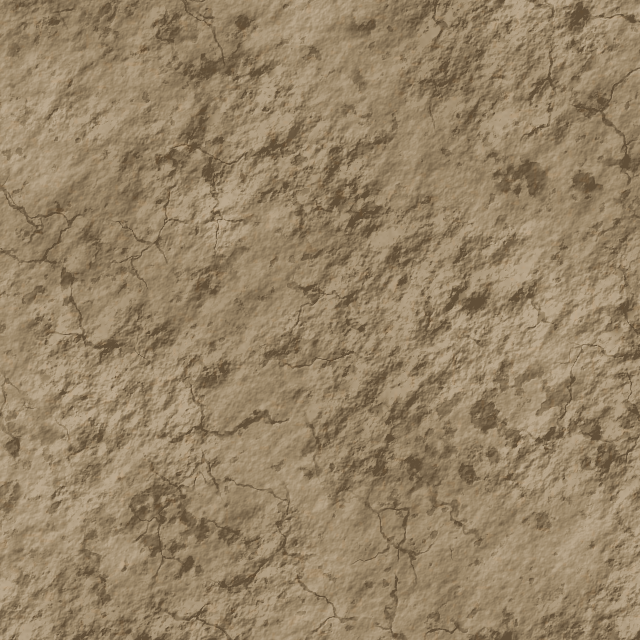
Give the GLSL for this texture, as a Shadertoy shader.

```glsl
// Dry, crusted earth with crumbly relief, dark pits and short broken cracks

float hash(vec2 p) {
    vec3 a = fract(vec3(p.xyx) * 0.1031);
    a += dot(a, a.yzx + 33.33);
    return fract((a.x + a.y) * a.z);
}

float noise(vec2 p) {
    vec2 cell = floor(p), f = fract(p);
    f = f * f * (3.0 - 2.0 * f);
    return mix(mix(hash(cell), hash(cell + vec2(1, 0)), f.x),
               mix(hash(cell + vec2(0, 1)), hash(cell + 1.0), f.x), f.y);
}

float fbm(vec2 p) {
    float sum = 0.0, amp = 0.5;
    for (int i = 0; i < 5; i++) {
        sum += amp * noise(p);
        p = mat2(0.8, 0.6, -0.6, 0.8) * p * 2.0 + 17.3;
        amp *= 0.5;
    }
    return sum;
}

// Stretch the ground slightly along the rising diagonal
vec2 grain(vec2 p) {
    return vec2((p.x + p.y) * 0.6, (p.y - p.x) * 0.75) + 9.0;
}

vec2 cellPoint(vec2 cell) {
    return cell + 0.1 + 0.8 * vec2(hash(cell + 41.0), hash(cell + 97.0));
}

// Distance to the nearest border between Voronoi cells
float cellEdge(vec2 p) {
    vec2 base = floor(p), nearest = vec2(0);
    float best = 9.0, edge = 9.0;
    for (int k = 0; k < 9; k++) {
        vec2 r = cellPoint(base + vec2(k % 3 - 1, k / 3 - 1)) - p;
        if (dot(r, r) < best) {
            best = dot(r, r);
            nearest = r;
        }
    }
    for (int k = 0; k < 25; k++) {
        vec2 r = cellPoint(base + vec2(k % 5 - 2, k / 5 - 2)) - p;
        vec2 gap = r - nearest;
        if (dot(gap, gap) > 0.0001)
            edge = min(edge, dot(0.5 * (r + nearest), normalize(gap)));
    }
    return edge;
}

// Jagged cracks, broken into short runs of uneven width
float cracks(vec2 p, float scale, float width) {
    vec2 warp = vec2(fbm(p * 22.0 + 3.0), fbm(p * 22.0 + 61.0)) - 0.5;
    float edge = cellEdge(p * scale + warp * 0.075 * scale + 5.0) / scale;
    float w = width * (0.45 + noise(p * 60.0));
    float present = smoothstep(0.55, 0.72, noise(p * 6.0 + scale));
    present *= smoothstep(0.2, 0.5, noise(p * 26.0 + 33.0));
    return present * (1.0 - smoothstep(0.2 * w, w, edge));
}

float allCracks(vec2 p) {
    return max(cracks(p, 6.0, 0.0055), 0.8 * cracks(p + 2.0, 9.0, 0.0042));
}

// Clusters of ragged dark hollows, with loose crumbs between them
float pits(vec2 p) {
    vec2 g = grain(p);
    float cluster = smoothstep(0.49, 0.66, fbm(g * 11.0 + 30.0));
    float ragged = smoothstep(0.47, 0.62, fbm(g * 52.0 + 70.0));
    float crumbs = smoothstep(0.63, 0.76, fbm(g * 65.0 + 15.0));
    return max(cluster * ragged, 0.7 * crumbs);
}

float height(vec2 p) {
    return fbm(grain(p) * 26.0) - 0.03 * allCracks(p) - 0.045 * pits(p);
}

void mainImage(out vec4 fragColor, in vec2 fragCoord) {
    vec2 p = fragCoord / iResolution.y;

    // Relief lit from the upper left
    vec2 toLight = vec2(-0.0015, 0.0015);
    float slope = (height(p) - height(p + toLight)) / 0.0021;
    float rough = 0.6 + 0.8 * smoothstep(0.38, 0.62, fbm(p * 7.0 + 12.0));
    float relief = clamp(slope * 0.0062 * rough, -0.2, 0.085);

    // Broad stains, fine grit, hollows and cracks
    float tone = 0.018 + relief;
    tone += 0.25 * (fbm(p * 6.0 + 50.0) - 0.485);
    tone += 0.05 * (noise(p * 210.0) - 0.5);
    tone -= 0.17 * pits(p) + 0.17 * allCracks(p);

    // Dark soil to ochre to pale dust
    vec3 soil = vec3(0.38, 0.31, 0.22);
    vec3 ochre = vec3(0.61, 0.53, 0.41);
    vec3 dust = vec3(0.73, 0.66, 0.56);
    vec3 color = mix(soil, ochre, clamp(1.0 + tone / 0.22, 0.0, 1.0));
    color = mix(color, dust, clamp(tone / 0.15, 0.0, 1.0));

    // Faint rusty flecks
    float rust = smoothstep(0.75, 0.98, noise(p * 110.0 + 8.0));
    color += rust * vec3(0.014, -0.003, -0.016);

    fragColor = vec4(color, 1.0);
}
```
